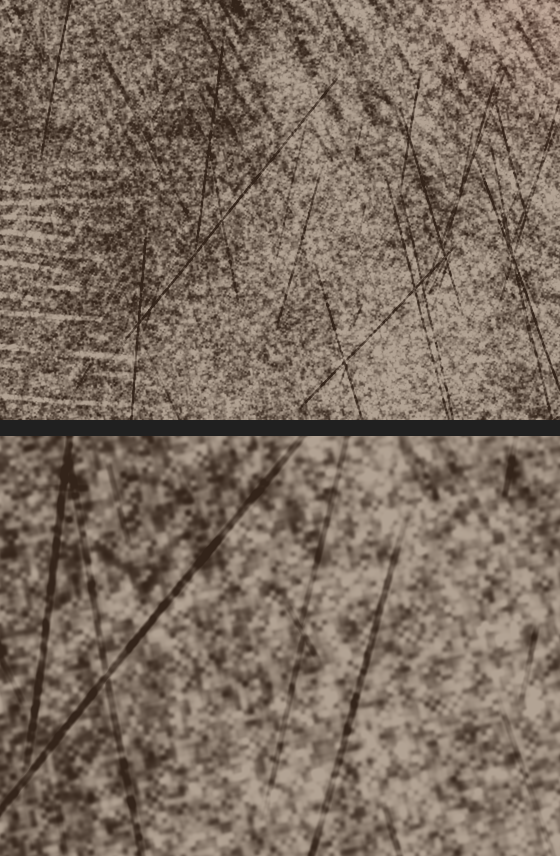
Top: the whole. Bottom: its middle third, enlarged.
This texture is drawn by a WebGL 1 fragment shader. Its source:

```glsl
precision highp float;
// Worn, grainy brown-grey surface crossed by dark scratches and pale scuffs.
uniform vec2 u_resolution;

float hash(vec2 p) {
  return fract(sin(dot(p, vec2(127.1, 311.7))) * 43758.5453);
}

float noise(vec2 p) {
  vec2 i = floor(p), f = fract(p);
  f = f * f * (3.0 - 2.0 * f);
  return mix(mix(hash(i), hash(i + vec2(1.0, 0.0)), f.x),
             mix(hash(i + vec2(0.0, 1.0)), hash(i + vec2(1.0, 1.0)), f.x), f.y);
}

// Coordinates along and across a direction
vec2 turn(vec2 p, float angle) {
  vec2 dir = vec2(cos(angle), sin(angle));
  return vec2(dot(p, dir), dot(p, vec2(-dir.y, dir.x)));
}

// Soft, beaded straight stroke
float stroke(vec2 p, vec2 centre, float angle, float halfLength, float width) {
  vec2 q = turn(p - centre, angle);
  q.y += 0.004 * (noise(vec2(q.x * 6.0, angle * 40.0)) - 0.5);
  float body = 1.0 - smoothstep(width * 0.25, width, abs(q.y));
  float ends = 1.0 - smoothstep(halfLength * 0.7, halfLength, abs(q.x));
  float beads = 0.55 + 0.6 * noise(vec2(q.x * 90.0, angle * 70.0));
  return body * ends * beads;
}

// Long scratches: steep ones leaning both ways and a few diagonals
float longScratches(vec2 p) {
  float dark = 0.0;
  for (int i = 0; i < 21; i++) {
    float k = float(i), family = mod(k, 7.0);
    float r = hash(vec2(k, 3.7));
    vec2 centre = vec2(hash(vec2(k, 1.3)) * 1.33, 0.15 + 0.7 * hash(vec2(k, 8.1)));
    float angle = family < 3.0 ? 1.72 + 0.24 * r : 1.14 + 0.36 * r;
    float halfLength = 0.16 + 0.22 * hash(vec2(k, 5.9));
    float strength = 0.45 + 0.4 * r;
    if (family > 5.5) {
      centre = vec2(0.55, 0.5) + (k - 6.0) * vec2(0.05, -0.04);
      angle = 0.89 - 0.012 * (k - 6.0);
      halfLength = 0.47 - 0.025 * (k - 6.0);
      strength = 0.8;
    }
    dark = max(dark, strength * stroke(p, centre, angle, halfLength, 0.0042));
  }
  return dark;
}

// Short, faint nicks, mostly steep, some nearly level
float shortScratches(vec2 p) {
  float dark = 0.0;
  for (int i = 0; i < 54; i++) {
    float k = float(i) + 60.0, r = hash(vec2(k, 2.3));
    vec2 centre = vec2(hash(vec2(k, 4.1)) * 1.33, hash(vec2(k, 6.7)));
    float angle = r < 0.18 ? r - 0.05 : (r < 0.65 ? 1.75 + 0.7 * (r - 0.18) : r + 0.4);
    float halfLength = 0.025 + 0.1 * hash(vec2(k, 9.2)) * step(0.18, r);
    dark = max(dark, (0.25 + 0.25 * r) * stroke(p, centre, angle, halfLength, 0.0036));
  }
  return dark;
}

void main() {
  vec2 p = gl_FragCoord.xy / u_resolution.y;
  float width = u_resolution.x / u_resolution.y;

  // Broad light and dark patches
  float tone = 0.57 + 0.26 * (noise(p * 4.0 + 2.0) - 0.5) + 0.16 * (noise(p * 13.0) - 0.5);
  tone += 0.10 * (p.x / width - 0.5);
  tone += 0.13 * exp(-14.0 * dot(p - vec2(0.78, 0.42), p - vec2(0.78, 0.42)));
  tone += 0.12 * smoothstep(0.35, 0.0, length((p - vec2(1.0, 0.14)) * vec2(0.8, 1.4)));

  // Fine speckle
  float grain = 0.36 * noise(p * 68.0) + 0.42 * noise(turn(p, 0.6) * vec2(125.0, 140.0))
              + 0.46 * noise(turn(p, 0.2) * 225.0) - 0.62;
  tone += grain;

  // Hatching, slanted down to the right in the upper half
  float hatch = noise(turn(p, -1.08) * vec2(5.0, 75.0));
  tone -= 0.26 * smoothstep(0.55, 0.95, hatch) * smoothstep(0.3, 0.75, p.y);
  float scuff = noise(turn(p, -0.75) * vec2(4.0, 48.0)) - 0.45;
  tone += 0.36 * scuff * smoothstep(1.2, 1.8, p.x + p.y);

  // Pale level scuffs on the left
  float rows = p.y * 25.0 + 0.8 * noise(vec2(p.x * 5.0, p.y * 9.0)) + p.x;
  float row = floor(rows);
  float line = 1.0 - smoothstep(0.06, 0.24, abs(fract(rows) - 0.5));
  float worn = smoothstep(0.2, 0.6, noise(vec2(p.x * 9.0 + row * 3.7, row)));
  float reach = 1.0 - smoothstep(0.24, 0.42, p.x + 0.1 * hash(vec2(row, 7.0)));
  float area = reach * (1.0 - smoothstep(0.52, 0.64, p.y));
  tone += area * (0.34 * line * worn - 0.07);

  // Scratches over everything
  tone -= 0.62 * longScratches(p) + 0.5 * shortScratches(p);

  // Brown-grey ramp with a slightly pink upper right corner
  float level = smoothstep(0.0, 1.0, tone);
  vec3 color = mix(vec3(0.20, 0.14, 0.10), vec3(0.70, 0.64, 0.58), level);
  float corner = smoothstep(0.5, 0.0, length(p - vec2(width, 1.0)));
  color += corner * vec3(0.05, 0.02, 0.02);
  gl_FragColor = vec4(color, 1.0);
}
```
